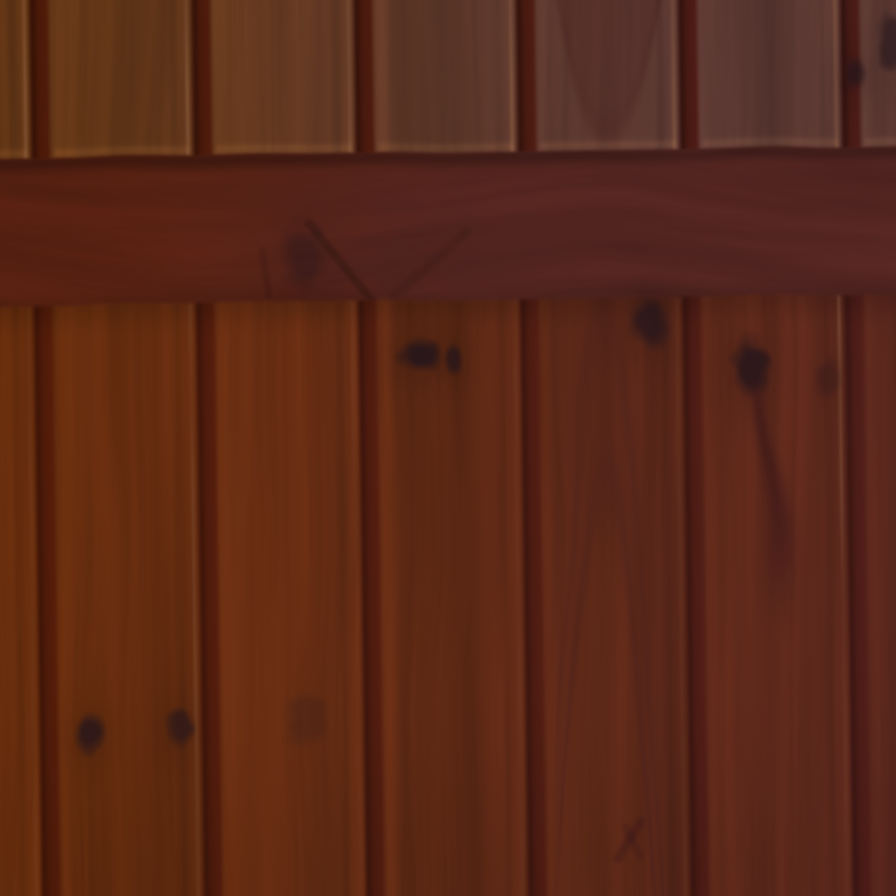
A Shadertoy shader for this texture:

```glsl
// A stained pine wall: upright boards parted by dark grooves, crossed by a rail.
// Stretched value noise makes the grain, parabolas the arched figure,
// and soft warped ellipses the knots.

float hash(vec2 p) {
    return fract(sin(dot(p, vec2(127.1, 311.7))) * 43758.5453);
}

float noise(vec2 p) {
    vec2 i = floor(p), f = fract(p);
    f = f * f * (3.0 - 2.0 * f);
    return mix(mix(hash(i), hash(i + vec2(1, 0)), f.x),
               mix(hash(i + vec2(0, 1)), hash(i + vec2(1, 1)), f.x), f.y);
}

float fbm(vec2 p) {
    float sum = 0.0, amp = 0.5;
    for (int i = 0; i < 4; i++) {
        sum += amp * noise(p);
        p = p * 2.03 + 17.3;
        amp *= 0.5;
    }
    return sum;
}

// Soft line of a given half width from a to b.
float stroke(vec2 p, vec2 a, vec2 b, float width) {
    vec2 d = b - a;
    float h = clamp(dot(p - a, d) / dot(d, d), 0.0, 1.0);
    return 1.0 - smoothstep(0.1 * width, width, length(p - a - d * h));
}

// Soft ridge around zero.
float ridge(float d, float width) {
    return exp(-d * d / (width * width));
}

vec3 boards(vec2 p, float railTop) {
    float depth = 1.0 - p.y;
    float s = (p.x - 0.043 - 0.014 * depth) / 0.181;
    float plank = floor(s), f = fract(s);
    float d = (s - floor(s + 0.5)) * 0.181;
    float above = smoothstep(-0.05, 0.0, p.y - railTop);

    // Warm at the lower left, greyer toward the upper right.
    vec3 low = mix(vec3(0.41, 0.18, 0.05), vec3(0.36, 0.155, 0.115), p.x);
    vec3 high = mix(vec3(0.385, 0.21, 0.085), vec3(0.365, 0.225, 0.2), smoothstep(0.0, 0.8, p.x));
    vec3 col = mix(low, high, above);
    col *= 0.98 + 0.05 * hash(vec2(plank, 3.0));

    // Upright, slightly wavering grain.
    float sway = 0.012 * noise(vec2(p.x * 8.0, p.y * 5.0 + plank * 9.0));
    float grain = fbm(vec2((p.x + sway) * 50.0 + plank * 13.0, p.y * 1.5));
    float fine = noise(vec2((p.x + sway) * 200.0, p.y * 5.0 + plank));
    col *= 0.86 + 0.26 * grain + 0.05 * fine;

    // Arched figure on the fourth board.
    float inner = smoothstep(0.08, 0.16, f) * (1.0 - smoothstep(0.85, 0.95, f));
    float dx = p.x - 0.682 + sway;
    float rise = depth - 0.53 - 150.0 * dx * dx;
    float hang = 0.15 - depth - 45.0 * dx * dx;
    float figure = mix(0.3 - 0.3 * smoothstep(-0.1, 0.02, rise)
                       + 0.6 * ridge(rise, 0.05) + 0.3 * ridge(rise + 0.17, 0.05),
                       0.45 * smoothstep(-0.02, 0.02, hang) + 0.3 * ridge(hang, 0.02), above);
    col = mix(col, vec3(0.285, 0.125, 0.115), 0.65 * figure * inner * float(plank == 3.0));

    // Dark heartwood on the third and fifth boards.
    float heart = smoothstep(0.1, 0.2, f) * (1.0 - smoothstep(0.6, 0.72, f));
    col *= 1.0 - 0.08 * heart * float(plank == 2.0);
    col *= 1.0 - 0.12 * above * ridge(f - 0.5, 0.2) * float(plank == 4.0);

    // Moulded edges and shaded groove.
    col *= 1.0 - 0.08 * ridge(d + 0.031, 0.005) + 0.05 * ridge(d - 0.02, 0.007);
    vec3 groove = mix(vec3(0.3, 0.1, 0.03), vec3(0.285, 0.105, 0.09), p.x);
    groove *= mix(1.04, 0.97, above) * (0.92 + 0.15 * smoothstep(-0.012, 0.01, d));
    col = mix(col, groove, 1.0 - smoothstep(0.0065, 0.0145, abs(d)));
    col *= 1.0 - mix(0.13, 0.2, above) * ridge(d + 0.007, 0.004);

    // Broken glints on the lip left of each groove.
    float lower = 0.12 + 0.6 * smoothstep(0.88, 0.94, p.x) * smoothstep(0.25, 0.65, p.y)
                + 0.15 * float(plank == 0.0);
    float glint = ridge(d + 0.0165, 0.0026) * mix(lower, 0.6, above);
    glint *= 0.4 + 0.7 * noise(vec2(plank * 7.0 + 2.0, p.y * 9.0));
    col = mix(col, vec3(0.56, 0.38, 0.26), glint);

    // Light above the rail, shade beneath it.
    col += vec3(0.06, 0.045, 0.025) * ridge(p.y - railTop - 0.006, 0.005) * smoothstep(0.01, 0.02, abs(d));
    col *= 1.0 - 0.13 * ridge(p.y - railTop + 0.165, 0.022);
    return col * (0.94 + 0.06 * smoothstep(0.0, 0.25, p.y));
}

vec3 rail(vec2 p, float drop) {
    vec3 col = mix(vec3(0.345, 0.13, 0.07), vec3(0.325, 0.145, 0.13), smoothstep(0.05, 0.75, p.x));
    float bend = 0.02 * sin(p.x * 7.0) + 0.015 * noise(p * 6.0);
    col *= 0.89 + 0.23 * fbm(vec2(p.x * 4.0, (p.y + bend) * 50.0));

    // Bluish swirl with checks spreading from the knot.
    float swirl = ridge(length((p - vec2(0.46, 0.72)) * vec2(1.0, 1.7)), 0.14);
    col = mix(col, vec3(0.27, 0.135, 0.14), swirl * 0.6 * fbm(p * vec2(25.0, 40.0)));
    float check = stroke(p, vec2(0.345, 0.75), vec2(0.415, 0.665), 0.008)
                + 0.6 * stroke(p, vec2(0.293, 0.72), vec2(0.3, 0.67), 0.007)
                + 0.5 * stroke(p, vec2(0.44, 0.67), vec2(0.52, 0.74), 0.01);
    col *= 1.0 - 0.18 * check;
    return col * (1.0 - 0.24 * ridge(drop - 0.006, 0.009) - 0.08 * ridge(drop - 0.165, 0.012));
}

void mainImage(out vec4 fragColor, in vec2 fragCoord) {
    vec2 p = fragCoord / iResolution.xy;
    float railTop = 0.822 + 0.014 * p.x + 0.003 * noise(vec2(p.x * 14.0, 2.0));
    float drop = railTop - p.y;
    float onRail = smoothstep(-0.003, 0.003, drop) * (1.0 - smoothstep(0.161, 0.169, drop));
    vec3 col = mix(boards(p, railTop), rail(p, drop), onRail);

    // Knots: centre and radii, then darkness.
    const vec4 knots[11] = vec4[11](
        vec4(0.468, 0.604, 0.023, 0.02), vec4(0.507, 0.6, 0.011, 0.019),
        vec4(0.727, 0.639, 0.024, 0.03), vec4(0.839, 0.59, 0.021, 0.033),
        vec4(0.099, 0.18, 0.017, 0.025), vec4(0.202, 0.188, 0.016, 0.024),
        vec4(0.341, 0.198, 0.026, 0.034), vec4(0.925, 0.577, 0.016, 0.022),
        vec4(0.954, 0.919, 0.013, 0.019), vec4(0.995, 0.952, 0.016, 0.036),
        vec4(0.34, 0.713, 0.027, 0.04));
    const float darkness[11] = float[11](0.9, 0.75, 0.75, 0.85, 0.8, 0.65, 0.2, 0.3, 0.7, 0.6, 0.4);
    float warp = 0.4 * noise(p * 70.0) - 0.2;
    for (int i = 0; i < 11; i++) {
        float r = length((p - knots[i].xy) / knots[i].zw) + warp;
        col *= 1.0 - 0.12 * darkness[i] * ridge(r, 1.7);
        col = mix(col, vec3(0.15, 0.085, 0.105), darkness[i] * (1.0 - smoothstep(0.4, 1.2, r)));
    }

    // Resin tail and small crossed scar.
    float tailX = 0.871 - 0.026 * smoothstep(0.4, 0.57, p.y);
    float tail = ridge(p.x - tailX, 0.017 - 0.009 * smoothstep(0.35, 0.55, p.y));
    tail *= smoothstep(0.28, 0.42, p.y) * (1.0 - smoothstep(0.55, 0.59, p.y));
    float scar = stroke(p, vec2(0.69, 0.042), vec2(0.715, 0.083), 0.009)
               + 0.7 * stroke(p, vec2(0.699, 0.076), vec2(0.714, 0.045), 0.008);
    col = mix(col, vec3(0.23, 0.09, 0.095), 0.6 * tail + 0.4 * scar);
    fragColor = vec4(col, 1.0);
}
```
